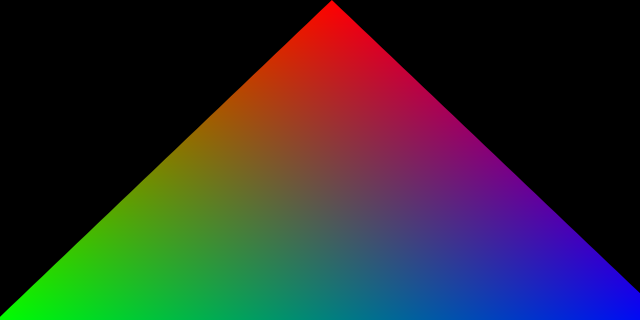
Give the GLSL for this background, as a WebGL 1 fragment shader.

```glsl
precision highp float;

uniform vec2 u_resolution;

float cross2(vec2 a, vec2 b) {
  return a.x * b.y - a.y * b.x;
}

// Weights of the corners a, b, c at point p
vec3 barycentric(vec2 p, vec2 a, vec2 b, vec2 c) {
  vec3 areas = vec3(cross2(b - p, c - p), cross2(c - p, a - p), cross2(a - p, b - p));
  return areas / cross2(b - a, c - a);
}

void main() {
  // Canvas units: height 1, width 2
  vec2 p = gl_FragCoord.xy / u_resolution * vec2(2.0, 1.0);
  float pixel = 1.0 / u_resolution.y;

  vec2 apex = vec2(1.037, 1.0);
  vec2 left = vec2(-0.0105, 0.0);
  vec2 right = vec2(2.088, 0.0);

  // Each corner carries one primary colour
  vec3 weights = barycentric(p, apex, left, right);
  vec3 color = clamp(weights, 0.0, 1.0);

  // Signed distance to the nearest side, positive inside
  vec3 sides = vec3(distance(left, right), distance(right, apex), distance(apex, left));
  vec3 inset = weights * abs(cross2(left - apex, right - apex)) / sides;
  float edge = min(inset.x, min(inset.y, inset.z));
  float coverage = clamp(edge / pixel + 0.5, 0.0, 1.0);

  gl_FragColor = vec4(color * coverage, 1.0);
}
```
